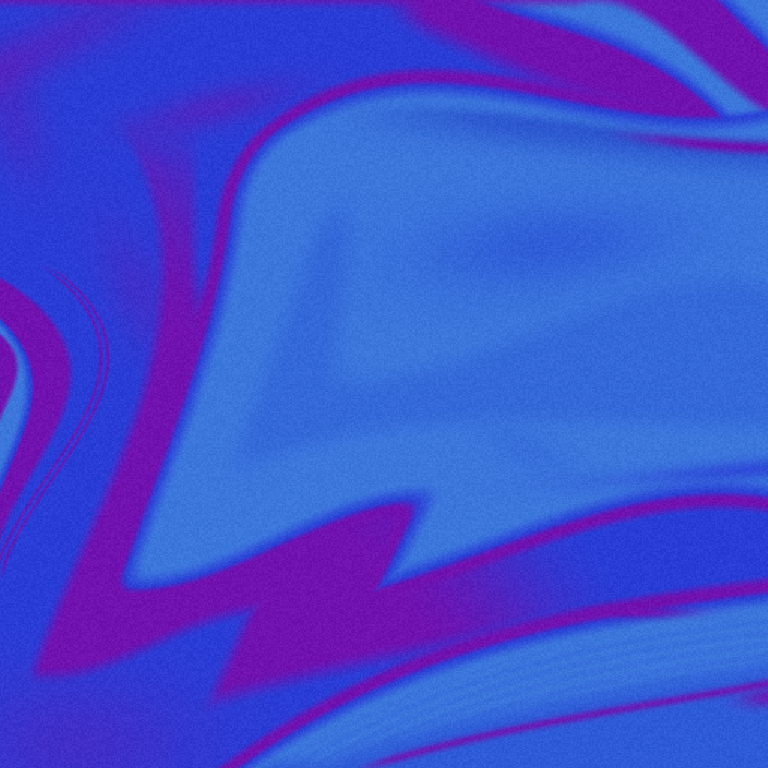
Write a Shadertoy shader that draws this background.

```glsl
#define BLUE vec3(0.16, 0.24, 0.84)
#define PURPLE vec3(0.44, 0.07, 0.69)
#define LIGHT vec3(0.235, 0.465, 0.86)
#define MID vec3(0.205, 0.41, 0.85)
#define DEEP vec3(0.18, 0.355, 0.845)
#define GRAIN 0.045

float hash(vec2 p) {
    vec3 q = fract(p.xyx * 0.1031);
    q += dot(q, q.yzx + 33.33);
    return fract((q.x + q.y) * q.z);
}

// Cubic through four evenly spaced heights between lo and hi
float curve(float x, float lo, float hi, vec4 h) {
    float s = clamp(3.0 * (x - lo) / (hi - lo), -0.4, 3.3);
    float a = s - 1.0, b = s - 2.0, c = s - 3.0;
    return dot(h, vec4(-a * b * c / 6.0, s * b * c / 2.0, -s * a * c / 2.0, s * a * b / 6.0));
}

float softMin(float a, float b, float k) {
    float h = max(k - abs(a - b), 0.0) / k;
    return min(a, b) - h * h * k * 0.25;
}

float inside(float d, float blur) { return smoothstep(-blur, blur, d); }

float glow(vec2 p, vec2 centre, vec2 size, float tilt) {
    vec2 q = p - centre;
    q = vec2(q.x * cos(tilt) + q.y * sin(tilt), q.y * cos(tilt) - q.x * sin(tilt)) / size;
    return exp(-dot(q, q));
}

// Light stripe that passes through blue at its edges
void paintLight(inout vec3 col, float d, float blur) {
    col = mix(col, BLUE, inside(d, blur * 0.6));
    col = mix(col, LIGHT, smoothstep(0.0, blur * 2.5, d));
}

// Positive inside the large pale fold
float foldDistance(vec2 p) {
    float left = p.x - curve(p.y, 0.24, 0.78, vec4(0.154, 0.219, 0.276, 0.304));
    float top = curve(p.x, 0.34, 1.0, vec4(0.815, 0.893, 0.862, 0.858)) - p.y;
    float tongue = p.y - curve(p.x, 0.15, 0.54, vec4(0.232, 0.253, 0.31, 0.346));
    float notch = (p.x - 0.49 - 0.48 * (p.y - 0.232)) * 0.9;
    float base = p.y - curve(p.x, 0.49, 1.0, vec4(0.232, 0.291, 0.343, 0.351));
    float d = softMin(left, top, 0.06);
    d = softMin(d, -softMin(-tongue, -notch, 0.025), 0.025);
    return min(d, base);
}

// Pale interior with darker creases
vec3 foldColour(vec2 p) {
    float outer = p.x - 0.305 - 0.36 * (p.y - 0.4);
    float low = p.y - curve(p.x, 0.3, 1.0, vec4(0.385, 0.445, 0.452, 0.445));
    float innerSide = p.x - 0.435 - 0.11 * (p.y - 0.5);
    float innerLow = p.y - curve(p.x, 0.44, 1.0, vec4(0.502, 0.54, 0.612, 0.63));
    float crease = inside(softMin(outer, low, 0.04), 0.02);
    crease *= 1.0 - inside(softMin(innerSide, innerLow, 0.04), 0.022);
    crease *= smoothstep(0.76, 0.69, p.y);
    vec3 col = mix(LIGHT, MID, crease);
    col = mix(col, DEEP, 0.9 * glow(p, vec2(0.71, 0.68), vec2(0.17, 0.055), 0.1));
    col = mix(col, MID, 0.6 * glow(p, vec2(0.69, 0.41), vec2(0.07, 0.025), -0.5));
    col = mix(col, BLUE, 0.75 * glow(p, vec2(1.0, 0.39), vec2(0.19, 0.013), 0.08));
    // Upper seam turning purple towards the right
    float seam = p.y - curve(p.x, 0.4, 1.0, vec4(0.845, 0.848, 0.825, 0.807));
    float shade = exp(-pow(seam / (seam > 0.0 ? 0.012 : 0.032), 2.0));
    col = mix(col, DEEP * 0.96, shade * smoothstep(0.38, 0.7, p.x));
    return mix(col, PURPLE, exp(-pow(seam / 0.008, 2.0)) * smoothstep(0.77, 0.93, p.x));
}

void mainImage(out vec4 fragColor, in vec2 fragCoord) {
    vec2 p = fragCoord / iResolution.xy;
    vec3 col = BLUE;

    // Faint violet haze
    float haze = 0.45 * glow(p, vec2(0.04, 0.93), vec2(0.2, 0.035), 0.45)
        + 0.3 * glow(p, vec2(0.02, 0.84), vec2(0.04, 0.08), 0.3)
        + 0.5 * glow(p, vec2(0.28, 0.86), vec2(0.1, 0.025), 0.25)
        + 0.35 * glow(p, vec2(0.1, 0.03), vec2(0.16, 0.09), 0.0)
        + 0.3 * glow(p, vec2(0.18, 0.62), vec2(0.04, 0.1), 0.4);
    col = mix(col, PURPLE, min(haze, 1.0));

    // Purple arm and its zigzag foot
    float armLeft = p.x - curve(p.y, 0.13, 0.79, vec4(0.045, 0.135, 0.205, 0.182));
    float foot = p.y - curve(p.x, 0.05, 0.33, vec4(0.12, 0.137, 0.178, 0.205));
    float heel = p.x - 0.275 - 0.45 * (p.y - 0.09);
    float sole = p.y - curve(p.x, 0.27, 0.72, vec4(0.085, 0.125, 0.16, 0.2));
    float arm = inside(armLeft, 0.012) * inside(max(foot, heel), 0.014) * inside(sole, 0.018);
    arm *= 1.0 - smoothstep(0.242, 0.265, p.x) * smoothstep(0.56, 0.66, p.y);
    arm *= smoothstep(0.87, 0.77, p.y);
    arm *= 1.0 - smoothstep(0.5, 0.84, p.x + 0.8 * (p.y - 0.22));
    col = mix(col, PURPLE, arm);

    // Upper right swoosh, rim and pale fold
    float swooshTop = p.y - curve(p.x, 0.62, 0.92, vec4(1.0, 0.966, 0.93, 0.865));
    float swooshLow = p.y - curve(p.x, 0.52, 0.91, vec4(0.985, 0.928, 0.878, 0.857));
    col = mix(col, PURPLE, smoothstep(-0.03, 0.012, swooshLow) * smoothstep(0.49, 0.56, p.x));
    float fold = foldDistance(p);
    col = mix(col, PURPLE, smoothstep(-0.024, -0.008, fold));
    paintLight(col, swooshTop, 0.01);
    float veil = p.y - curve(p.x, 0.78, 1.0, vec4(1.0, 0.97, 0.91, 0.854));
    col = mix(col, PURPLE, inside(veil, 0.012));
    paintLight(col, p.x + p.y - 1.935, 0.012);
    col = mix(col, BLUE, smoothstep(-0.005, 0.007, fold));
    col = mix(col, foldColour(p), smoothstep(0.0, 0.026, fold));

    // Lower pale ribbon with fine streaks
    float ribbon = p.y - curve(p.x, 0.31, 1.0, vec4(0.0, 0.125, 0.192, 0.228));
    float ribbonLow = p.y - curve(p.x, 0.49, 1.0, vec4(0.005, 0.048, 0.08, 0.11));
    col = mix(col, PURPLE, smoothstep(0.026, 0.01, ribbon));
    paintLight(col, -ribbon, 0.009);
    col = mix(col, PURPLE, glow(p, vec2(0.83, 0.203), vec2(0.06, 0.008), 0.0));
    float streak = 0.5 + 0.5 * sin(ribbon * 420.0 + 2.0 * sin(p.x * 5.0));
    col = mix(col, DEEP, 0.25 * streak * inside(-ribbon - 0.03, 0.01));
    col = mix(col, DEEP, smoothstep(0.045, 0.005, ribbonLow) * inside(-ribbon - 0.02, 0.015));
    float thread = exp(-pow(ribbonLow / 0.006, 2.0)) * smoothstep(0.45, 0.52, p.x);
    col = mix(col, PURPLE, 0.85 * thread);
    col = mix(col, PURPLE, 0.8 * glow(p, vec2(1.0, 0.092), vec2(0.035, 0.012), 0.1));

    // Nested crescents and thin loop at the left
    float crescent = curve(p.y, 0.3, 0.638, vec4(0.0, 0.058, 0.091, 0.0)) - p.x;
    float hollow = curve(p.y, 0.36, 0.585, vec4(0.0, 0.03, 0.042, 0.0)) - p.x;
    float core = curve(p.y, 0.455, 0.565, vec4(0.0, 0.016, 0.022, 0.0)) - p.x;
    col = mix(col, PURPLE, inside(crescent, 0.007));
    paintLight(col, hollow, 0.006);
    col = mix(col, PURPLE, inside(core, 0.005));
    float loop = p.x - curve(p.y, 0.26, 0.65, vec4(0.0, 0.073, 0.135, 0.065));
    float lines = exp(-pow((abs(loop) - 0.0045) / 0.0025, 2.0));
    col = mix(col, PURPLE, 0.8 * lines * smoothstep(0.66, 0.63, p.y) * smoothstep(0.24, 0.27, p.y));

    // Film grain
    col += GRAIN * (hash(floor(p * 512.0)) - 0.5);
    fragColor = vec4(clamp(col, 0.0, 1.0), 1.0);
}
```
